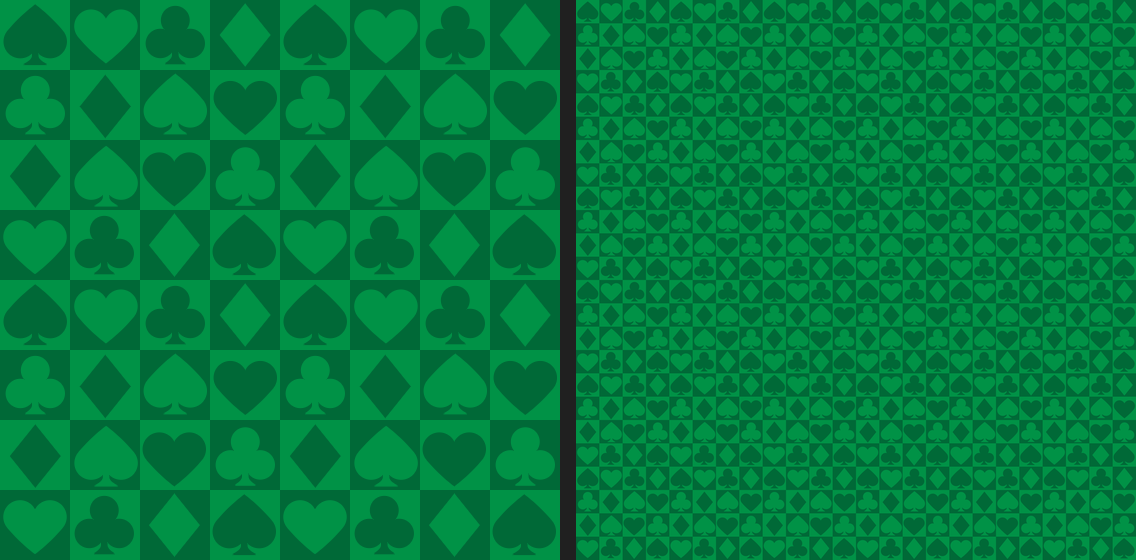
Left: one tile. Right: repeated 3 by 3.
Reproduce this pattern procedurally as a WebGL 1 fragment shader.

```glsl
precision highp float;

uniform vec2 u_resolution;

#define CELLS 8.0            // squares across and down, a multiple of 4
#define UNITS 96.0           // drawing units per square
#define LIGHT vec3(0.0, 0.573, 0.275)
#define DARK vec3(0.0, 0.41, 0.216)
#define NECK 4.5             // half width of the stem at its narrowest
#define DIAMOND_HALF vec2(35.0, 43.5)

// Signed distances in drawing units, origin at the centre of the square.

float circle(vec2 p, vec2 centre, float radius) {
  return length(p - centre) - radius;
}

float heart(vec2 p) {
  p.x = abs(p.x);
  float lobe = circle(p, vec2(20.5, 11.0), 23.0);
  float flank = circle(p, vec2(-141.1, 146.6), 234.0);
  float chord = dot(p - vec2(0.0, 21.4), vec2(0.552, 0.834));
  return min(lobe, max(flank, chord));
}

// Narrow neck flaring to a flat foot
float stem(vec2 p, float foot, float bottom) {
  float flare = clamp((bottom + 13.0 - p.y) / 11.0, 0.0, 1.0);
  float side = abs(p.x) - mix(NECK, foot, flare * flare);
  float slope = 2.0 * (foot - NECK) * flare / 11.0;
  side /= sqrt(1.0 + slope * slope);
  return max(side, max(bottom - p.y, p.y));
}

float spade(vec2 p) {
  return min(heart(vec2(p.x, 2.0 - p.y)), stem(p, 15.3, -41.3));
}

float club(vec2 p) {
  float leaves = min(circle(p, vec2(0.0, 20.2), 19.8),
                     circle(vec2(abs(p.x), p.y), vec2(20.5, -11.6), 20.2));
  float core = circle(p, vec2(0.0, -1.0), 9.0);
  return min(min(leaves, core), stem(p, 13.5, -40.2));
}

float diamond(vec2 p) {
  vec2 h = DIAMOND_HALF;
  return (dot(abs(p), h.yx) - h.x * h.y) / length(h);
}

vec4 oneHot(float index) {
  return 1.0 - step(0.5, abs(vec4(0.0, 1.0, 2.0, 3.0) - index));
}

// Slight misplacement of each suit; one line per row of squares
vec2 nudge(vec4 row, vec4 suit) {
  mat4 right = mat4(0.3, 1.3, 0.4, 0.2,
                    0.4, 0.4, 0.4, 0.4,
                    1.5, -1.0, 0.4, 0.4,
                    -1.0, 0.0, -1.0, -0.8);
  mat4 down = mat4(0.0, -1.0, 0.0, 0.0,
                   -1.0, 1.0, 0.0, 2.0,
                   2.0, 3.0, 2.0, 1.5,
                   0.0, 0.0, 0.0, 0.2);
  return vec2(dot(right * row, suit), -dot(down * row, suit));
}

void main() {
  vec2 grid = gl_FragCoord.xy / u_resolution * CELLS;
  vec2 cell = floor(grid);
  vec2 p = (fract(grid) - 0.5) * UNITS;
  float pixel = CELLS * UNITS / min(u_resolution.x, u_resolution.y);

  // Checkerboard with softened borders, light in the top left square
  float column = cell.x;
  float row = CELLS - 1.0 - cell.y;
  float parity = 1.0 - 2.0 * mod(column + row, 2.0);
  vec2 border = clamp((0.5 * UNITS - abs(p)) / (0.5 * pixel), 0.0, 1.0);
  float board = 0.5 + 0.5 * parity * border.x * border.y;

  // Suit order shifts by 0, 2, 3, 1 over four rows
  float row4 = mod(row, 4.0);
  float shift = 2.0 * row4 - step(1.5, row4);
  vec4 suit = oneHot(mod(column + shift, 4.0));
  p -= nudge(oneHot(row4), suit);

  // Each suit takes the opposite tone of its square
  float d = dot(suit, vec4(spade(p), heart(p), club(p), diamond(p)));
  float ink = clamp(0.5 - d / pixel, 0.0, 1.0);
  float tone = mix(board, 1.0 - board, ink);

  gl_FragColor = vec4(mix(DARK, LIGHT, tone), 1.0);
}
```
